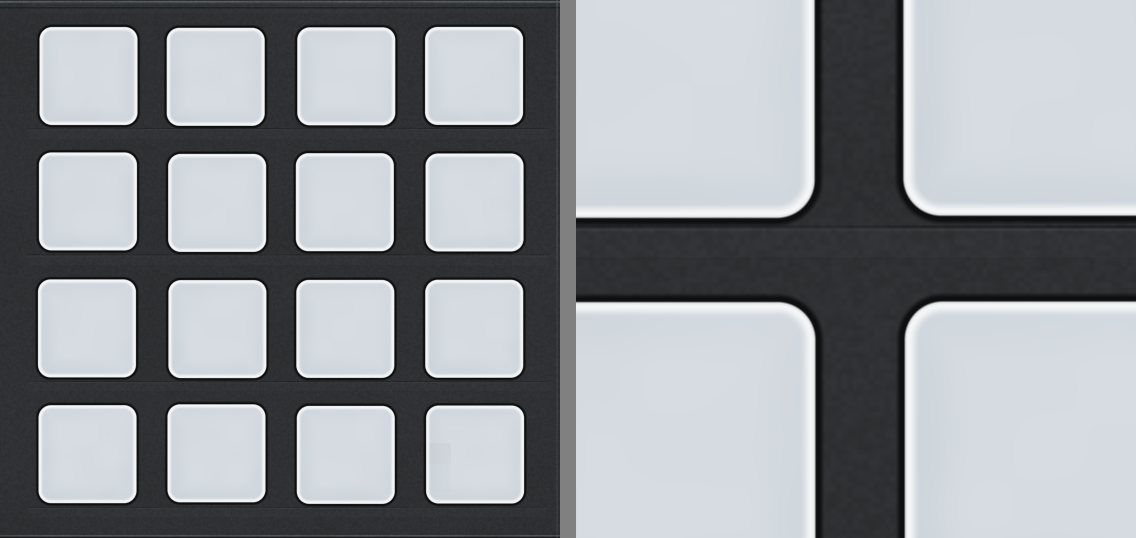
Left, the full canvas; right, a detail of the centre.
A Shadertoy shader for this pattern:

```glsl
// A dark panel holding a four by four grid of pale, softly lit square pads.
// Rounded-box distances give each pad its rim, glow and black gap; hashes
// shift the pads slightly, and noise adds grain, faint seams and patches.

// Lengths are fractions of the canvas height.
const vec2 GRID = vec2(4.0);
const vec2 FIRST_PAD = vec2(0.1630, 0.1558);
const vec2 PITCH = vec2(0.2397, 0.2343);
const float PAD_HALF = 0.0912;
const float PAD_RADIUS = 0.0235;
const float PAD_JITTER = 0.0018;
const float GAP_WIDTH = 0.0042;
const float RIM_WIDTH = 0.0050;
const float SEAM_OFFSET = 0.0195;
const float LINE_WIDTH = 0.0014;
const float GRAIN_SCALE = 300.0;

const vec3 PANEL = vec3(0.180, 0.188, 0.198);
const vec3 GAP = vec3(0.055, 0.058, 0.062);
const vec3 PAD = vec3(0.838, 0.860, 0.885);
const vec3 PAD_SHADE = vec3(0.785, 0.815, 0.840);
const vec3 RIM = vec3(0.955, 0.962, 0.965);
const vec3 EDGE_LIGHT = vec3(0.36, 0.39, 0.40);

float hash(vec2 p) {
    vec3 q = fract(vec3(p.xyx) * 0.1031);
    q += dot(q, q.yzx + 33.33);
    return fract((q.x + q.y) * q.z);
}

float noise(vec2 p) {
    vec2 i = floor(p), f = fract(p);
    f = f * f * (3.0 - 2.0 * f);
    return mix(mix(hash(i), hash(i + vec2(1, 0)), f.x),
               mix(hash(i + vec2(0, 1)), hash(i + vec2(1, 1)), f.x), f.y);
}

float roundedBox(vec2 p, vec2 halfSize, float radius) {
    vec2 q = abs(p) - halfSize + radius;
    return length(max(q, 0.0)) + min(max(q.x, q.y), 0.0) - radius;
}

// Coverage of a shape whose distance is negative inside.
float fill(float d, float px) {
    return smoothstep(-0.7 * px, 0.7 * px, -d);
}

float line(float d, float width, float px) {
    return fill(abs(d) - 0.5 * width, px);
}

vec3 panelColor(vec2 p, float aspect, float px) {
    vec3 color = PANEL * (0.97 + 0.06 * noise(p * vec2(5.0, 9.0)));

    // Faint seams, with a slightly lighter strip below each one
    float row = floor((p.y - FIRST_PAD.y) / PITCH.y + 0.5);
    float gutter = p.y - FIRST_PAD.y - (row - 0.5) * PITCH.y;
    float seam = gutter - SEAM_OFFSET + 0.003 * hash(vec2(row, 5.0));
    float span = smoothstep(0.045, 0.06, p.x) * smoothstep(0.01, 0.03, aspect - p.x);
    float wear = span * (0.35 + 0.65 * noise(vec2(p.x * 14.0, row)));
    color *= 1.0 + 0.06 * span * fill(abs(seam + 0.013) - 0.012, px);
    color *= 1.0 - 0.32 * wear * line(seam, LINE_WIDTH, px);
    color += 0.035 * wear * line(seam + 0.0022, LINE_WIDTH, px);

    // Bevelled top, bottom and right edges
    float top = 1.0 - p.y, right = aspect - p.x;
    float gleam = 0.65 + 0.35 * noise(p * 12.0);
    color = mix(color, EDGE_LIGHT, gleam * line(top - 0.0035, 0.0030, px));
    color = mix(color, GAP, 0.5 * line(top - 0.0145, 0.0025, px));
    color = mix(color, EDGE_LIGHT, gleam * line(p.y - 0.0040, 0.0022, px));
    color = mix(color, GAP, 0.6 * fill(p.y - 0.0022, px));
    float sideLight = 0.45 + 0.4 * smoothstep(0.48, 0.56, p.y);
    color = mix(color, EDGE_LIGHT, gleam * sideLight * line(right - 0.0055, 0.0018, px));
    return color;
}

vec3 padColor(vec2 q, float d, vec2 id) {
    // Broad glow, cooler toward the sides and the lower left
    float shade = smoothstep(-0.045, -0.007, d);
    float slope = clamp(0.5 - 2.8 * (q.x + q.y), 0.0, 1.0);
    vec3 color = mix(PAD, PAD_SHADE, shade * (0.2 + 0.45 * slope));
    color += 0.010 * (noise(q * 26.0 + id * 17.0) - 0.5);

    // Two worn rectangles on the lower right pad
    if (id.x == GRID.x - 1.0 && id.y == 0.0) {
        vec2 patchSize = vec2(0.023, 0.045);
        float worn = step(roundedBox(q + vec2(0.068, 0.024), patchSize, 0.001), 0.0);
        color *= 1.0 - worn * (q.y > -0.018 ? 0.025 : 0.012);
    }

    float rim = smoothstep(-1.9 * RIM_WIDTH, -0.5 * RIM_WIDTH, d);
    color = mix(color, RIM, rim);
    return color * (1.0 - 0.10 * smoothstep(-0.0022, 0.0, d));
}

void mainImage(out vec4 fragColor, in vec2 fragCoord) {
    vec2 p = fragCoord / iResolution.y;
    float px = 1.0 / iResolution.y;
    float aspect = iResolution.x / iResolution.y;

    // Nearest pad, nudged a little from its grid place
    vec2 id = clamp(floor((p - FIRST_PAD) / PITCH + 0.5), vec2(0.0), GRID - 1.0);
    vec2 nudge = vec2(hash(id + 3.1), hash(id + 8.7)) * 2.0 - 1.0;
    vec2 q = p - FIRST_PAD - id * PITCH - nudge * PAD_JITTER;
    float d = roundedBox(q, vec2(PAD_HALF), PAD_RADIUS);

    vec3 color = panelColor(p, aspect, px);
    color *= 1.0 + 0.13 * (noise(p * GRAIN_SCALE) - 0.5);
    float gap = 1.0 - smoothstep(0.5 * GAP_WIDTH, 1.5 * GAP_WIDTH, d);
    color = mix(color, GAP, gap);
    color = mix(color, padColor(q, d, id), fill(d, max(px, 0.0012)));
    fragColor = vec4(color, 1.0);
}
```
